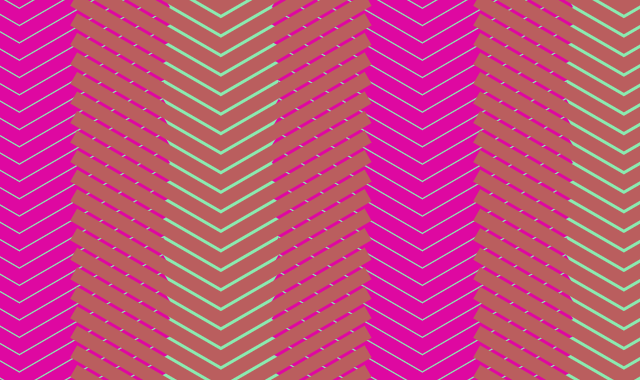
Reproduce this pattern procedurally as a Shadertoy shader.

```glsl
const vec3 MINT = vec3(0.54, 0.92, 0.69);
const vec3 MAGENTA = vec3(0.87, 0.03, 0.63);
const vec3 CLAY = vec3(0.73, 0.37, 0.37);

const float CANVAS_HEIGHT = 304.0;  // design units from bottom to top
const float COLUMN_PERIOD = 322.4;
const float ARM_LENGTH = 136.0;
const vec2 ARM_DIR = vec2(0.8660254, 0.5);  // arms rise at 30 degrees

// Signed distance to a column of stacked V bands with square-cut ends.
// origin: tip of one band's centre line; pitch and width: across the arm.
float chevronColumn(vec2 p, vec2 origin, float pitch, float width) {
    vec2 q = p - origin;
    q.x = abs(q.x - COLUMN_PERIOD * round(q.x / COLUMN_PERIOD));

    // Move to the nearest band of the stack
    float across = q.y * ARM_DIR.x - q.x * ARM_DIR.y;
    float row = round(across / pitch);
    across -= row * pitch;
    q.y -= row * pitch / ARM_DIR.x;

    float along = dot(q, ARM_DIR);
    return max(abs(across) - 0.5 * width, along - ARM_LENGTH);
}

float coverage(float dist, float pixel) {
    return clamp(0.5 - dist / pixel, 0.0, 1.0);
}

void mainImage(out vec4 fragColor, in vec2 fragCoord) {
    float pixel = CANVAS_HEIGHT / iResolution.y;
    vec2 p = fragCoord * pixel;

    // Lower layer: tightly stacked bands with hairline gaps
    float lower = chevronColumn(p, vec2(337.9, -0.5), 12.0, 11.0);
    // Upper layer: wider gaps, overlapping the lower arms
    float upper = chevronColumn(p, vec2(176.7, 1.8), 13.53, 11.1);

    vec3 color = mix(MINT, MAGENTA, coverage(lower, pixel));
    color = mix(color, CLAY, coverage(upper, pixel));
    fragColor = vec4(color, 1.0);
}
```
